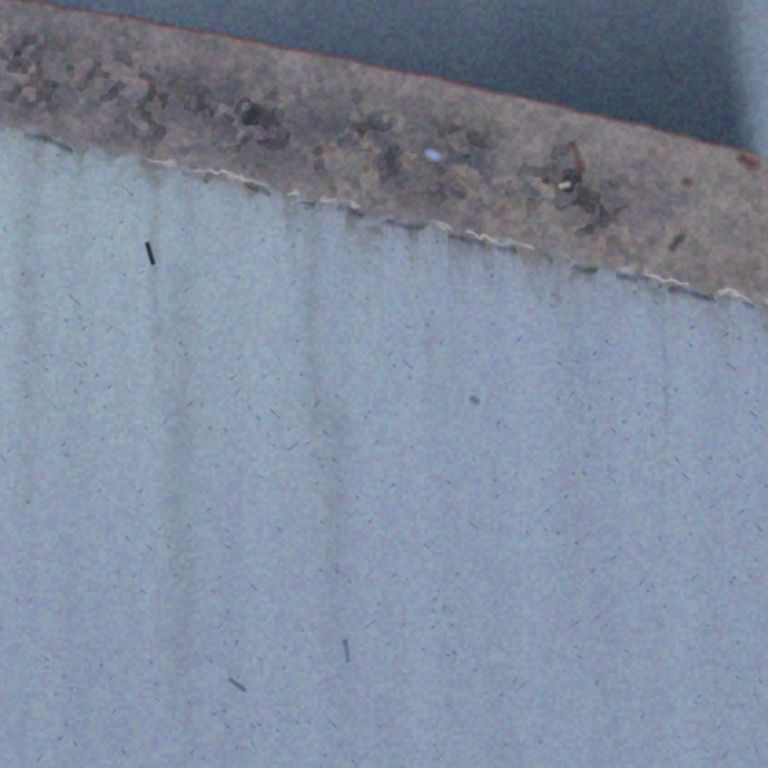
Reproduce this texture procedurally as a WebGL 2 fragment shader.

```glsl
#version 300 es
precision highp float;

uniform vec2 u_resolution;
out vec4 fragColor;

vec3 hash3(vec2 p) {
    vec3 q = fract(p.xyx * vec3(0.1031, 0.1030, 0.0973));
    q += dot(q, q.yxz + 33.33);
    return fract((q.xxy + q.yzz) * q.zyx);
}

// Cellular noise: blended cell values in rgb, nearest distance in a
vec4 cells(vec2 p) {
    vec2 base = floor(p);
    vec4 sum = vec4(0.0);
    float nearest = 4.0;
    for (int j = -1; j <= 1; j++) {
        for (int i = -1; i <= 1; i++) {
            vec2 id = base + vec2(i, j);
            vec2 d = id + 0.15 + 0.7 * hash3(id + 71.0).xy - p;
            float d2 = dot(d, d);
            sum += vec4(hash3(id + 193.0), 1.0) * exp(-4.5 * d2);
            nearest = min(nearest, d2);
        }
    }
    return vec4(sum.rgb / sum.a, sqrt(nearest));
}

// Vertical stain fading out at both ends
float streak(vec2 p, float x, float width, float top, float bottom) {
    float d = (p.x - x - 0.003 * sin(p.y * 23.0 + x * 40.0)) / width;
    return exp(-d * d) * smoothstep(bottom, mix(bottom, top, 0.6), p.y)
         * (1.0 - smoothstep(top - 0.02, top + 0.02, p.y));
}

float stroke(vec2 p, vec2 a, vec2 b, float radius) {
    vec2 ab = b - a;
    float d = length(p - a - ab * clamp(dot(p - a, ab) / dot(ab, ab), 0.0, 1.0));
    return 1.0 - smoothstep(0.0, radius * 1.8, d);
}

void main() {
    vec2 uv = gl_FragCoord.xy / u_resolution;
    float soft = max(0.003, 1.0 / u_resolution.y);
    vec2 warped = uv + 0.006 * sin(uv.yx * vec2(83.0, 71.0)) + 0.003 * sin(uv.yx * vec2(217.0, 191.0));
    vec4 coarse = cells(warped * 17.0);
    vec4 medium = cells(warped * 46.0 + 9.0);
    vec4 fine = cells(uv * 105.0 + 31.0);
    vec4 grain = cells(uv * 210.0 + 57.0);

    // Ledge boundaries
    float wobble = 0.002 * sin(uv.x * 47.0) + 0.0015 * sin(uv.x * 113.0 + 1.0);
    float ledgeTop = 1.005 - 0.16 * uv.x - 0.05 * uv.x * uv.x + wobble * 0.5;
    float ledgeBase = 0.84 - 0.235 * uv.x + wobble;
    float above = uv.y - ledgeTop;
    float below = ledgeBase - uv.y;
    float across = -below / (ledgeTop - ledgeBase);

    // Wall with broad vertical bands
    vec3 wall = mix(vec3(0.548, 0.605, 0.698), vec3(0.575, 0.645, 0.71),
                    smoothstep(0.1, 0.75, uv.y) * (1.0 - smoothstep(0.1, 0.75, uv.x)));
    wall += 0.006 * sin(uv.x * 37.0 + 1.2 * sin(uv.y * 3.0)) + 0.005 * sin(uv.x * 91.0 + 2.0);
    wall -= 0.012 * smoothstep(0.5, 0.0, uv.y);

    // Long run-off stains
    float stain = 0.55 * streak(uv, 0.040, 0.016, 0.83, 0.20)
                + 0.75 * streak(uv, 0.203, 0.008, 0.80, 0.42)
                + 0.45 * streak(uv, 0.233, 0.025, 0.66, -0.25)
                + 0.80 * streak(uv, 0.408, 0.013, 0.75, 0.28)
                + 0.45 * streak(uv, 0.435, 0.018, 0.48, 0.05)
                + 0.40 * streak(uv, 0.560, 0.012, 0.71, 0.35)
                + 1.20 * streak(uv, 0.728, 0.008, 0.67, 0.57)
                + 0.25 * streak(uv, 0.750, 0.022, 0.60, 0.00)
                + 0.55 * streak(uv, 0.865, 0.004, 0.62, 0.22);
    wall = mix(wall, vec3(0.42, 0.45, 0.49), 0.38 * stain * (0.45 + 1.1 * medium.r));

    // Grime and short drips under the seam, then sparse flecks
    float depth = max(below, 0.0);
    float drip = cells(vec2(uv.x * 62.0, uv.y * 8.0)).r;
    float grime = 0.85 * exp(-depth * 42.0) * (0.3 + 1.2 * medium.b)
                + 0.7 * smoothstep(0.5, 0.8, drip) * exp(-depth * 24.0);
    wall = mix(wall, vec3(0.43, 0.42, 0.44), clamp(grime * (0.3 + fine.g), 0.0, 0.8));
    wall -= 0.09 * smoothstep(0.22, 0.0, medium.a) * smoothstep(0.66, 0.8, medium.b);

    // Ledge with soot clustered along its middle
    vec3 ledge = mix(vec3(0.445, 0.435, 0.467), vec3(0.495, 0.475, 0.49), uv.x);
    ledge += 0.06 * (coarse.b - 0.5) + 0.07 * (fine.r - 0.5);
    float spread = (across - 0.43) / 0.32;
    float soot = exp(-spread * spread) * (1.0 - 0.8 * smoothstep(0.75, 0.95, uv.x));
    soot *= 0.8 + 0.2 * cos((uv.x - 0.03) * 44.0);
    float patches = 0.45 * coarse.r + 0.33 * medium.g + 0.22 * fine.b;
    ledge = mix(ledge, vec3(0.31, 0.325, 0.37), 0.9 * soot * smoothstep(0.37, 0.60, patches));
    float clumps = 0.6 * medium.r + 0.4 * fine.g;
    ledge -= 0.13 * smoothstep(0.52, 0.70, clumps) * soot;
    ledge += vec3(0.06, 0.04, 0.015) * smoothstep(0.58, 0.78, medium.b) * soot;

    // Shadowed recess and the pale strip on its right
    vec3 recess = mix(vec3(0.355, 0.41, 0.485), vec3(0.255, 0.305, 0.37),
                      smoothstep(0.15, 0.85, uv.x) * smoothstep(1.08, 0.87, uv.y));
    recess -= 0.04 * exp(-max(above, 0.0) * 28.0);
    recess += 0.03 * (coarse.g - 0.5);
    float strip = smoothstep(0.935, 0.995, uv.x + 0.12 * (uv.y - 0.92));
    recess = mix(recess, vec3(0.47, 0.53, 0.61), strip);

    vec3 color = mix(ledge, wall, smoothstep(-0.012, 0.014, below + 0.012 * (medium.g - 0.5)));
    color = mix(color, recess, smoothstep(-soft, soft, above));

    // Rusty upper rim and chipped pale seam
    color = mix(color, vec3(0.40, 0.28, 0.31),
                0.65 * exp(-pow(above / 0.0035, 2.0)) * (1.0 - strip));
    float chips = smoothstep(0.38, 0.68, cells(vec2(uv.x * 48.0, 3.0)).g);
    float seam = exp(-pow((below + 0.008 * (fine.r - 0.5)) / 0.0028, 2.0));
    color = mix(color, vec3(0.69, 0.69, 0.70), 0.75 * seam * chips * smoothstep(0.15, 0.23, uv.x));
    color -= 0.13 * exp(-pow((below - 0.009) / 0.005, 2.0)) * smoothstep(0.48, 0.68, medium.g);

    // Isolated scratches, chips and rust spots
    vec3 ink = vec3(0.16, 0.18, 0.22), rust = vec3(0.34, 0.26, 0.25);
    color = mix(color, ink, stroke(uv, vec2(0.192, 0.682), vec2(0.199, 0.658), 0.0030));
    color = mix(color, ink, 0.4 * stroke(uv, vec2(0.300, 0.115), vec2(0.318, 0.102), 0.0030));
    color = mix(color, ink, 0.3 * stroke(uv, vec2(0.450, 0.165), vec2(0.453, 0.140), 0.0030));
    color = mix(color, ink, 0.4 * stroke(uv, vec2(0.616, 0.480), vec2(0.620, 0.477), 0.0045));
    color = mix(color, ink, 0.6 * stroke(uv, vec2(0.876, 0.678), vec2(0.886, 0.690), 0.0055));
    color = mix(color, rust, 0.7 * stroke(uv, vec2(0.745, 0.812), vec2(0.757, 0.780), 0.0050));
    color = mix(color, rust, 0.7 * stroke(uv, vec2(0.893, 0.763), vec2(0.897, 0.761), 0.0055));
    color = mix(color, rust, 0.8 * stroke(uv, vec2(0.968, 0.793), vec2(0.980, 0.785), 0.0080));
    color = mix(color, vec3(0.58, 0.68, 0.82), 0.9 * stroke(uv, vec2(0.560, 0.800), vec2(0.568, 0.797), 0.0060));
    color = mix(color, vec3(0.72, 0.70, 0.68), 0.8 * stroke(uv, vec2(0.731, 0.758), vec2(0.739, 0.760), 0.0045));

    // Fine colour grain
    color += 0.04 * (grain.rgb - 0.5) + 0.03 * (grain.g - 0.5) + 0.03 * (fine.rgb - 0.5);
    fragColor = vec4(clamp(color, 0.0, 1.0), 1.0);
}
```
